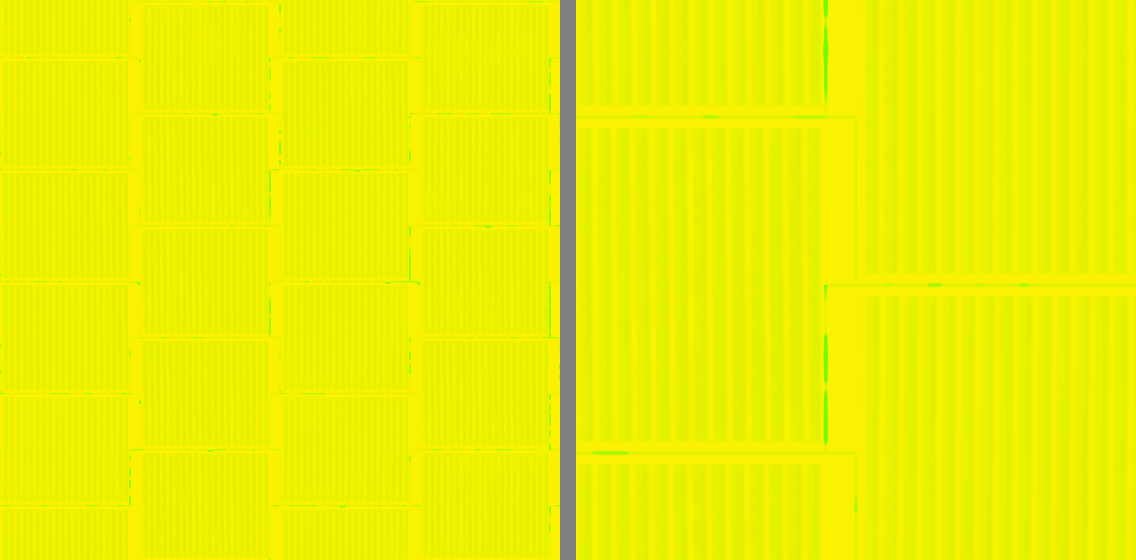
Left: the whole. Right: its middle third, enlarged.
Write a Shadertoy shader that draws this texture map.

```glsl
// Interlocking ribbed tiles, 4 columns by 5 rows, every other column half a tile lower.
// Each tile's upper half is wider and overlaps its neighbours' flat side rims;
// thin seams carry broken green wear, with a few chips and worn corners.

float hash(vec2 p) {
    vec3 q = fract(p.xyx * vec3(0.1031, 0.1030, 0.0973));
    q += dot(q, q.yzx + 33.33);
    return fract((q.x + q.y) * q.z);
}

float noise(vec2 p) {
    vec2 cell = floor(p), f = fract(p);
    f *= f * (3.0 - 2.0 * f);
    return mix(mix(hash(cell), hash(cell + vec2(1, 0)), f.x),
               mix(hash(cell + vec2(0, 1)), hash(cell + vec2(1, 1)), f.x), f.y);
}

// Row coordinate of a column, growing downwards; even columns are shifted by half
float rowCoord(float column, float down) {
    return down - 0.015 + 0.5 * (1.0 - mod(column, 2.0));
}

// Antialiased coverage of a signed distance
float cover(float d, float aa) {
    return 1.0 - smoothstep(-aa, aa, d);
}

void mainImage(out vec4 fragColor, in vec2 fragCoord) {
    vec2 uv = fragCoord / iResolution.xy;
    float aa = 0.75 / iResolution.y;
    float down = (1.0 - uv.y) * 5.0;
    float column = floor(uv.x * 4.0);
    float fx = fract(uv.x * 4.0);
    const float bodyEnd = 0.928;

    // Which tile owns this point: the rim strip goes to the one in its upper half
    float y = rowCoord(column, down);
    bool upper = fract(y) < 0.5;
    bool inRim = upper ? false : fx > bodyEnd;
    float owner = column + (inRim ? 1.0 : 0.0);
    float row = rowCoord(owner, down);
    vec2 id = vec2(mod(owner, 4.0), mod(floor(row), 5.0));
    vec2 local = vec2(fx - (inRim ? 1.0 : 0.0), fract(row));
    float seed = hash(id + 7.0);

    // Distances to the seams, in canvas units
    float tileEnd = fx > bodyEnd ? 0.5 : 1.0;
    float dAcross = min(local.y, abs(tileEnd - local.y)) / 5.0;
    float dStep = upper ? 1.0 - fx : min(fx, abs(fx - bodyEnd));
    dStep /= 4.0;

    // Ribs: bright ridges with shaded troughs, leaning a little from tile to tile
    float lean = (seed - 0.5) * 0.012 * (local.y - 0.5);
    float phase = fract((fx + lean) * 22.0 + 0.15);
    float ribDist = (abs(phase - 0.5) - 0.15) / 88.0;
    float ridge = cover(ribDist, max(aa, 0.0011));
    float shade = 0.5 + 0.35 * (phase > 0.5 ? 1.0 : -1.0)
                + 0.7 * (noise(uv * vec2(14.0, 11.0)) - 0.5)
                + 0.4 * (seed - 0.5) + 0.3 * (noise(uv * 230.0) - 0.5);
    vec3 rim = vec3(0.98, 0.95, 0.0);
    vec3 trough = mix(vec3(0.89, 0.945, 0.0), vec3(0.915, 0.95, 0.0),
                      smoothstep(0.2, 0.8, shade));
    vec3 ribbed = mix(trough, rim, ridge * (0.85 + 0.15 * noise(uv * 60.0)));

    // Flat border around the ribbed field
    float field = max(max(0.003 - fx / 4.0, (fx - bodyEnd + 0.012) / 4.0),
                      0.0068 - dAcross);
    vec3 color = mix(rim, ribbed, cover(field, max(aa, 0.001)));

    // Faint seams
    float seam = max(cover(dAcross - 0.0009, aa), cover(dStep - 0.0007, aa));
    color = mix(color, vec3(0.86, 0.95, 0.0), 0.75 * seam);

    // Broken green wear, strongest down the left edge of each upper half
    vec2 segment = vec2(mod(column + step(0.5, fx), 4.0), floor((down - 0.015) * 2.0));
    float amount = hash(segment + 31.0);
    bool leftEdge = !upper && fx > 0.5;
    float broken = noise(uv * vec2(30.0, 110.0) + 5.0);
    float limit = leftEdge ? 0.85 - 0.75 * amount : 0.95 - 0.3 * amount;
    float wear = smoothstep(limit, limit + 0.15, broken)
               * cover(dStep - 0.0006 - 0.0012 * amount * broken, aa);
    float scuff = smoothstep(0.64, 0.85, noise(uv * vec2(75.0, 20.0) + 19.0));
    wear = max(wear, 0.55 * scuff * cover(dAcross - 0.0011, aa));

    // Occasional chip on the top edge and worn upper right corner
    vec2 chipPos = vec2(0.1 + 0.75 * hash(id + 53.0), 0.008);
    vec2 chip = (local - chipPos) / vec2(4.0, 5.0);
    chip.y *= 2.5;
    float chipDist = length(chip) - 0.0065 + 0.003 * noise(uv * 300.0);
    wear = max(wear, 0.8 * step(hash(id + 71.0), 0.25) * cover(chipDist, aa));
    vec2 corner = vec2(1.0 - local.x, local.y) / vec2(4.0, 5.0);
    float cornerDist = corner.x * 0.55 + corner.y - 0.0075 + 0.002 * noise(uv * 260.0);
    wear = max(wear, 0.75 * step(hash(id + 97.0), 0.17) * cover(cornerDist, aa));

    color = mix(color, vec3(0.45, 0.99, 0.01), wear);
    fragColor = vec4(color, 1.0);
}
```
